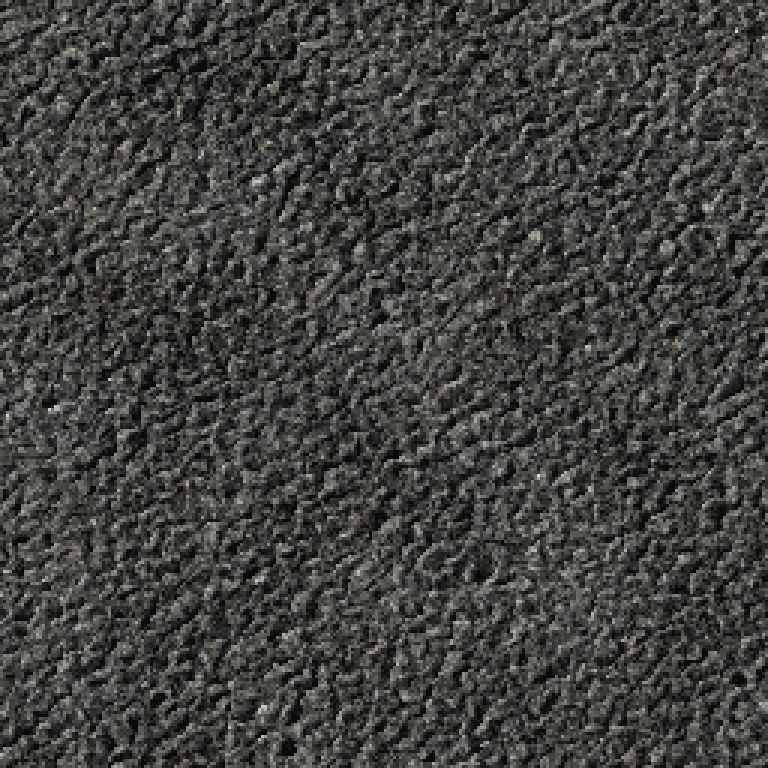
Write a Shadertoy shader that draws this texture.

```glsl
// Rough dark basalt: slanted lumps and pits in raking light, built of tiny flat mineral chips.

const float CHIPS        = 256.0;              // mineral chips across the canvas
const float GRAIN_ANGLE  = 0.48;               // slope of the grains, radians
const vec2  GRAIN_FREQ   = vec2(44.0, 60.0);   // cells along and across the grains
const vec2  LIGHT_STEP   = vec2(-0.22, 0.42);  // towards the light, in grain cells
const float LUMP_SCALE   = 0.95;
const float LUMP_SCATTER = 0.42;
const float WARP_FREQ    = 37.0;
const float WARP_AMOUNT  = 0.012;
const float GRIT_FREQ    = 108.0;
const float SPECKLE_FREQ = 211.0;
const float PATCH_FREQ   = 6.0;
const float TINT_FREQ    = 73.0;

// Shares of each layer in the tone, for layers of unit deviation
const float LUMP_SHARE    = 0.54;
const float PIT_SHARE     = 0.58;
const float GRIT_SHARE    = 0.42;
const float SPECKLE_SHARE = 0.39;
const float PATCH_SHARE   = 0.14;

const float NOISE_DEVIATION = 0.216;
const float PIT_DEVIATION   = 0.29;
const float LUMP_DEVIATION  = 0.31;
const float FLATTENING      = 0.35;            // levels off faces and shadows
const float FLATTENING_GAIN = 1.28;

const float MID_TONE  = 0.254;
const float CONTRAST  = 0.132;
const float DARKEST   = 0.04;
const vec3  COOL_TINT = vec3(0.95, 1.01, 1.00);
const vec3  WARM_TINT = vec3(1.06, 1.00, 0.92);

// Unit gradient at a lattice point, from an integer hash
vec2 latticeGradient(vec2 cell) {
    uvec2 c = uvec2(ivec2(cell));
    uint h = c.x * 73856093u ^ c.y * 19349663u;
    h = (h ^ (h >> 16)) * 0x7feb352du;
    h = (h ^ (h >> 15)) * 0x846ca68bu;
    h ^= h >> 16;
    float angle = float(h & 65535u) * (6.2831853 / 65536.0);
    return vec2(cos(angle), sin(angle));
}

float gradientNoise(vec2 p) {
    vec2 cell = floor(p);
    vec2 f = p - cell;
    vec2 w = f * f * f * (f * (f * 6.0 - 15.0) + 10.0);
    vec2 e = vec2(1.0, 0.0);
    float a = dot(latticeGradient(cell), f);
    float b = dot(latticeGradient(cell + e.xy), f - e.xy);
    float c = dot(latticeGradient(cell + e.yx), f - e.yx);
    float d = dot(latticeGradient(cell + e.xx), f - e.xx);
    return mix(mix(a, b, w.x), mix(c, d, w.x), w.y);
}

// Gradient noise scaled to unit deviation
float unitNoise(vec2 p) {
    return gradientNoise(p) / NOISE_DEVIATION;
}

// Flattens the plane into square chips with edges one pixel soft
vec2 chipPosition(vec2 uv, float pixel) {
    vec2 p = uv * CHIPS + 0.5;
    float soft = clamp(0.5 * pixel * CHIPS, 0.01, 0.5);
    vec2 edge = smoothstep(0.5 - soft, 0.5 + soft, fract(p));
    return (floor(p) + edge - 0.5) / CHIPS;
}

// Domed lumps: each is bright towards the light and ends in a crisp shadow
float lumpRelief(vec2 p) {
    vec2 cell = floor(p);
    vec2 nearest = vec2(9.0);
    for (int y = -1; y <= 1; y++)
    for (int x = -1; x <= 1; x++) {
        vec2 neighbour = cell + vec2(x, y);
        vec2 offset = p - neighbour - 0.5 - LUMP_SCATTER * latticeGradient(neighbour);
        if (dot(offset, offset) < dot(nearest, nearest)) nearest = offset;
    }
    return dot(nearest, normalize(LIGHT_STEP)) / LUMP_DEVIATION;
}

float pitHeight(vec2 p) {
    return gradientNoise(p) + 0.5 * gradientNoise(p * 1.93 + 17.3);
}

// Slope of the pits towards the light: lit faces positive, shadows negative
float pitRelief(vec2 p) {
    float slope = (pitHeight(p) - pitHeight(p + LIGHT_STEP)) / PIT_DEVIATION;
    return FLATTENING_GAIN * slope * inversesqrt(1.0 + FLATTENING * slope * slope);
}

void mainImage(out vec4 fragColor, in vec2 fragCoord) {
    float pixel = 1.0 / iResolution.y;
    vec2 uv = chipPosition(fragCoord * pixel, pixel);

    // Grain frame, bent so that the rows never run straight
    float c = cos(GRAIN_ANGLE), s = sin(GRAIN_ANGLE);
    vec2 along = vec2(c * uv.x + s * uv.y, c * uv.y - s * uv.x);
    vec2 warp = vec2(gradientNoise(uv * WARP_FREQ + 3.7),
                     gradientNoise(uv * WARP_FREQ + 41.2));
    vec2 grain = (along + WARP_AMOUNT * warp) * GRAIN_FREQ;

    // Layers of tone; grit fades inside the shadows
    float relief  = LUMP_SHARE * lumpRelief(grain * LUMP_SCALE + 23.0)
                  + PIT_SHARE * pitRelief(grain);
    float grit    = unitNoise(along * GRIT_FREQ + 71.9);
    float speckle = unitNoise(along.yx * SPECKLE_FREQ + 130.4);
    float patches = unitNoise(uv * PATCH_FREQ + 9.1);
    float fade    = clamp(1.0 + 0.25 * relief, 0.5, 1.3);
    float level   = relief + PATCH_SHARE * patches
                  + fade * (GRIT_SHARE * grit + SPECKLE_SHARE * speckle);
    float tone = max(MID_TONE + CONTRAST * level, DARKEST);

    // Warm and cool minerals
    float mineral = 0.20 * unitNoise(uv * TINT_FREQ + 55.5)
                  + 0.06 * unitNoise(uv * PATCH_FREQ + 88.8);
    vec3 tint = mix(COOL_TINT, WARM_TINT, clamp(0.5 + mineral, 0.0, 1.3));

    fragColor = vec4(clamp(tone * tint, 0.0, 1.0), 1.0);
}
```
